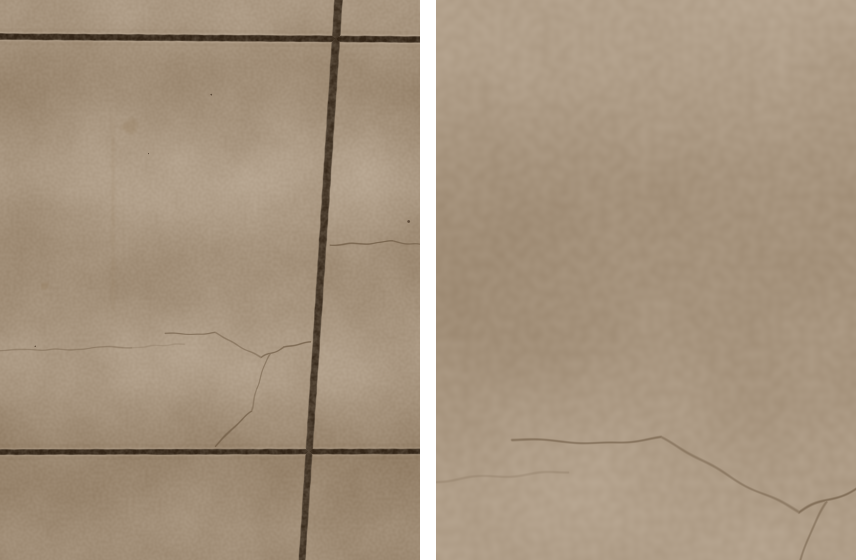
Left: the whole. Right: its middle third, enlarged.
Write a WebGL 2 fragment shader that draws this texture.

```glsl
#version 300 es
precision highp float;
// Worn beige floor tiles with dark, slightly skewed grout joints.
// A sheared grid gives the joints; gradient noise gives mottling and grain,
// a soft cosine gives bands of light, and warped segments give hairline cracks.
uniform vec2 u_resolution;
out vec4 fragColor;

#define PITCH 0.742
#define CORNER vec2(0.552, 0.1927)
#define LEAN 0.065
#define JOINT vec2(0.0067, 0.0052)
#define BAND_PERIOD 0.33
#define BAND_DEPTH 0.20
#define MOTTLE 0.34
#define GRAIN 0.16
#define TILE_DARK vec3(0.57, 0.49, 0.395)
#define TILE_LIGHT vec3(0.72, 0.652, 0.57)
#define GROUT_DARK vec3(0.20, 0.145, 0.09)
#define GROUT_LIGHT vec3(0.31, 0.255, 0.195)

vec2 hash2(vec2 c) {
  vec3 q = fract(c.xyx * vec3(0.1031, 0.1030, 0.0973));
  q += dot(q, q.yzx + 33.33);
  return fract((q.xx + q.yz) * q.zy);
}

float corner(vec2 cell, vec2 f, vec2 o) {
  float a = 6.2832 * hash2(cell + o).x;
  return dot(vec2(cos(a), sin(a)), f - o);
}

// Gradient noise, about -0.7 to 0.7
float noise(vec2 p) {
  vec2 c = floor(p), f = fract(p);
  vec2 w = f * f * f * (f * (f * 6.0 - 15.0) + 10.0);
  return mix(mix(corner(c, f, vec2(0, 0)), corner(c, f, vec2(1, 0)), w.x),
             mix(corner(c, f, vec2(0, 1)), corner(c, f, vec2(1, 1)), w.x), w.y);
}

float fbm(vec2 p) {
  float sum = 0.0, amp = 0.6;
  for (int i = 0; i < 5; i++) {
    sum += amp * noise(p);
    p = mat2(1.6, 1.2, -1.2, 1.6) * p + 7.3;
    amp *= 0.58;
  }
  return sum;
}

// Coverage of a hairline from a to b
float crack(vec2 p, vec2 a, vec2 b, float strength) {
  vec2 ab = b - a, ap = p - a;
  float t = clamp(dot(ap, ab) / dot(ab, ab), 0.0, 1.0);
  float soft = 0.0007 + 1.0 / u_resolution.y;
  return strength * (1.0 - smoothstep(0.0, soft, length(ap - ab * t)));
}

float cracks(vec2 p) {
  p += 0.005 * vec2(noise(p * 28.0), noise(p * 28.0 + 40.0));
  float c = crack(p, vec2(-0.01, 0.375), vec2(0.235, 0.380), 0.32);
  c = max(c, crack(p, vec2(0.235, 0.380), vec2(0.330, 0.386), 0.16));
  c = max(c, crack(p, vec2(0.297, 0.405), vec2(0.385, 0.405), 0.50));
  c = max(c, crack(p, vec2(0.385, 0.405), vec2(0.466, 0.361), 0.40));
  c = max(c, crack(p, vec2(0.466, 0.361), vec2(0.505, 0.381), 0.55));
  c = max(c, crack(p, vec2(0.505, 0.381), vec2(0.555, 0.389), 0.60));
  c = max(c, crack(p, vec2(0.482, 0.368), vec2(0.458, 0.306), 0.42));
  c = max(c, crack(p, vec2(0.458, 0.306), vec2(0.448, 0.266), 0.36));
  c = max(c, crack(p, vec2(0.448, 0.266), vec2(0.383, 0.203), 0.55));
  c = max(c, crack(p, vec2(0.592, 0.563), vec2(0.700, 0.568), 0.60));
  return max(c, crack(p, vec2(0.700, 0.568), vec2(0.760, 0.562), 0.50));
}

// Sparse round marks, one possible per cell
float spots(vec2 p, float scale, float radius, float chance) {
  vec2 cell = floor(p * scale), h = hash2(cell + 17.0);
  vec2 centre = (cell + 0.25 + 0.5 * hash2(cell + 51.0)) / scale;
  float r = radius * (0.5 + h.y);
  return step(h.x, chance) * (1.0 - smoothstep(0.3 * r, r, length(p - centre)));
}

void main() {
  vec2 p = gl_FragCoord.xy / u_resolution.y;
  float px = 1.0 / u_resolution.y;

  // Skewed grid: x leans with height, rows converge to the right
  vec2 grid = vec2((p.x - CORNER.x - LEAN * (p.y - CORNER.y)) / PITCH,
                   (p.y - CORNER.y - 0.0015 * p.x) / (PITCH - 0.0085 * p.x));
  vec2 tile = floor(grid);
  vec2 side = (fract(grid + 0.5) - 0.5) * PITCH;
  vec2 gap = abs(side) - JOINT * (0.88 + 0.22 * p.y) - 0.0009 * noise(p * 55.0);
  float edge = min(gap.x, gap.y);

  // Light: horizontal bands and a soft fall-off from the middle
  vec2 q = p + tile * 3.7;
  vec2 away = p - vec2(0.38, 0.60);
  float wave = p.y - 0.68 + 0.04 * noise(p * 4.0);
  float tone = 0.70 + BAND_DEPTH * cos(6.2832 * wave / BAND_PERIOD) - 1.1 * dot(away, away);

  // Surface: per-tile shift, mottling, grain and bright bevels on the rows
  tone += 0.08 * (hash2(tile + 9.0).x - 0.5);
  tone += MOTTLE * fbm(q * 7.0) + GRAIN * noise(q * 170.0);
  tone += 0.24 * (1.0 - smoothstep(0.001, 0.004, gap.y));
  tone -= 0.08 * (1.0 - smoothstep(0.001, 0.004, abs(gap.y - 0.007)));
  vec3 col = mix(TILE_DARK, TILE_LIGHT, clamp(tone, -0.2, 1.15));

  // Wear: faint drip, stains, specks and hairline cracks
  float drip = exp(-pow((p.x - 0.202) / 0.004, 2.0)) * smoothstep(0.42, 0.5, p.y);
  drip *= (1.0 - smoothstep(0.72, 0.82, p.y)) * (0.6 + noise(p * 30.0));
  float stain = spots(p + 0.006 * noise(p * 60.0), 7.0, 0.014, 0.12);
  col = mix(col, vec3(0.56, 0.46, 0.33), 0.22 * drip + 0.28 * stain);
  col = mix(col, vec3(0.25, 0.18, 0.12), 0.7 * spots(p, 9.0, 0.0026, 0.08));
  col = mix(col, vec3(0.38, 0.30, 0.21), cracks(p));

  // Grout: rough, darker in the rows, paler toward its rims
  float rough = 0.35 + 0.9 * noise(p * 90.0) + 0.5 * noise(p * 210.0);
  rough += 0.4 * step(gap.x, gap.y) + 0.3 * smoothstep(-0.003, 0.0, edge);
  vec3 grout = mix(GROUT_DARK, GROUT_LIGHT, clamp(rough, 0.0, 1.2));
  float soft = 0.0006 + 0.6 * px;
  col = mix(grout, col, smoothstep(-soft, soft, edge));
  fragColor = vec4(col, 1.0);
}
```
